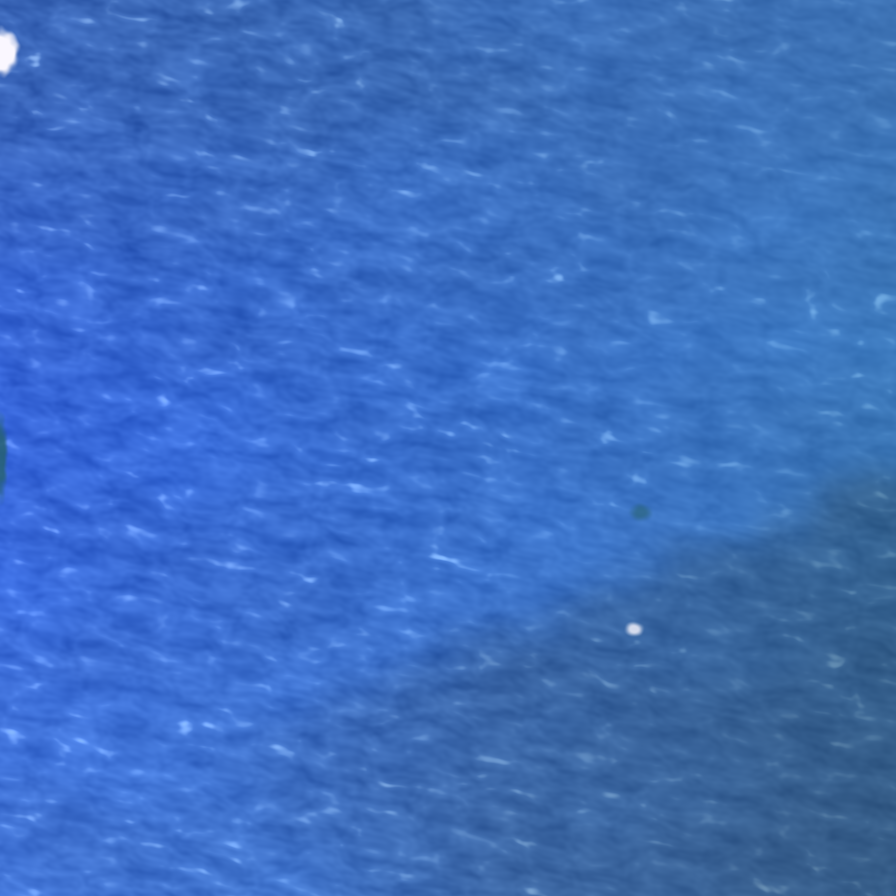
Give the GLSL for this texture, as a Shadertoy shader.

```glsl
// Open sea seen from high above: a broad blue gradient with a darker current
// at the lower right. Stretched, warped gradient noise makes the tilted ripples
// and their pale crests; a few small soft spots lie on top.

const vec3 CREST_TINT = vec3(0.19, 0.18, 0.12);
const vec3 RIPPLE_TINT = vec3(0.085, 0.095, 0.095);
const vec3 CURRENT_SHADE = vec3(0.93, 0.89, 0.85);
const vec3 FOAM = vec3(0.98, 0.97, 1.0);
const vec3 WEED = vec3(0.15, 0.38, 0.42);
const float WAVE_TILT = 0.15;

vec2 hashGradient(vec2 cell) {
    vec3 h = fract(cell.xyx * vec3(0.1031, 0.1030, 0.0973));
    h += dot(h, h.yzx + 33.33);
    float angle = 6.2832 * fract((h.x + h.y) * h.z);
    return vec2(cos(angle), sin(angle));
}

// Gradient noise, roughly -0.7 to 0.7
float gradientNoise(vec2 p) {
    vec2 cell = floor(p);
    vec2 f = p - cell;
    vec2 u = f * f * f * (f * (f * 6.0 - 15.0) + 10.0);
    vec2 e = vec2(0.0, 1.0);
    float a = dot(hashGradient(cell), f);
    float b = dot(hashGradient(cell + e.yx), f - e.yx);
    float c = dot(hashGradient(cell + e.xy), f - e.xy);
    float d = dot(hashGradient(cell + e.yy), f - e.yy);
    return mix(mix(a, b, u.x), mix(c, d, u.x), u.y);
}

float fractalNoise(vec2 p, int octaves) {
    float sum = 0.0;
    float amplitude = 1.0;
    for (int i = 0; i < octaves; i++) {
        sum += amplitude * gradientNoise(p);
        p = p * 2.03 + vec2(17.3, 9.1);
        amplitude *= 0.55;
    }
    return sum;
}

// Soft elliptical spot with a ragged rim
float softSpot(vec2 uv, vec2 center, vec2 radius, float softness) {
    float rim = 0.25 * gradientNoise(uv * 90.0);
    float d = length((uv - center) / radius) + rim;
    return 1.0 - smoothstep(1.0 - softness, 1.0 + softness, d);
}

// Water colour from three rows, each blended from left to right
vec3 waterColor(vec2 uv) {
    vec3 top = mix(vec3(0.23, 0.40, 0.72), vec3(0.24, 0.45, 0.71), uv.x);
    vec3 middle = mix(vec3(0.22, 0.405, 0.87), vec3(0.24, 0.48, 0.74), uv.x);
    vec3 bottom = mix(vec3(0.26, 0.46, 0.85), vec3(0.25, 0.45, 0.69), uv.x);
    vec3 lower = mix(bottom, middle, smoothstep(0.0, 0.55, uv.y));
    return mix(lower, top, smoothstep(0.5, 1.0, uv.y));
}

// Darker water below a wavering diagonal front
float currentMask(vec2 uv) {
    float front = 0.08 + 0.40 * uv.x + 0.035 * fractalNoise(uv * 6.0, 3);
    float below = smoothstep(-0.03, 0.05, front - uv.y);
    return below * smoothstep(0.25, 0.65, uv.x + 0.2 * uv.y);
}

void mainImage(out vec4 fragColor, in vec2 fragCoord) {
    vec2 uv = fragCoord / iResolution.xy;

    // Tilted, gently bent wave space
    vec2 wave = vec2(uv.x, uv.y + WAVE_TILT * uv.x);
    wave.y += 0.006 * gradientNoise(uv * vec2(14.0, 20.0) + 3.7);
    wave.x += 0.012 * gradientNoise(uv * 25.0 + 8.2);

    // Base water, large mottling and the current
    float current = currentMask(uv);
    vec3 color = waterColor(uv);
    color *= mix(vec3(1.0), CURRENT_SHADE, current);
    color *= 1.0 - 0.10 * current * smoothstep(0.6, 1.1, uv.x);
    color *= 1.0 + 0.05 * fractalNoise(uv * vec2(4.0, 7.0) + 21.0, 3);

    // Ripples at two scales, calmer to the right
    float swell = gradientNoise(wave * vec2(17.0, 46.0));
    float ripple = gradientNoise(wave * vec2(36.0, 92.0) + 40.0);
    float chop = gradientNoise(wave * vec2(85.0, 150.0) + 70.0);
    float relief = swell + 0.65 * ripple + 0.4 * chop;
    float strength = mix(1.1, 0.65, smoothstep(0.3, 0.95, uv.x));
    color += RIPPLE_TINT * relief * strength;

    // Thin pale crests gathered in loose patches
    float patches = smoothstep(-0.3, 0.45, gradientNoise(uv * vec2(9.0, 13.0) + 55.0));
    float crest = smoothstep(0.30, 0.85, ripple + 0.55 * swell + 0.3 * chop);
    color += CREST_TINT * crest * (0.35 + 0.8 * patches) * strength;

    // Foam, a small boat-like glint and dark weed
    color = mix(color, WEED, 0.55 * softSpot(uv, vec2(0.715, 0.428), vec2(0.009, 0.008), 0.6));
    color = mix(color, WEED, 0.8 * softSpot(uv, vec2(0.0, 0.49), vec2(0.007, 0.04), 0.4));
    color = mix(color, FOAM, 0.8 * softSpot(uv, vec2(0.708, 0.298), vec2(0.008, 0.006), 0.6));
    color = mix(color, FOAM, softSpot(uv, vec2(0.0, 0.942), vec2(0.019, 0.023), 0.25));

    fragColor = vec4(clamp(color, 0.0, 1.0), 1.0);
}
```
